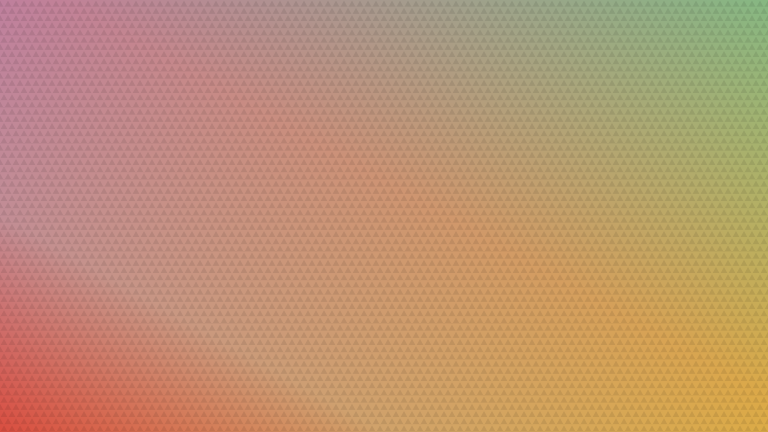
Reproduce this background procedurally as a Shadertoy shader.

```glsl
// A soft mesh of colour under a fine grid of small upright triangles.
// One ramp runs from top left to bottom right; a second one tints the
// other diagonal, and a repeated triangle distance adds the texture.

const vec3 MAUVE = vec3(0.73, 0.485, 0.59);
const vec3 AMBER = vec3(0.84, 0.65, 0.26);

// Tint added along the diagonal from bottom left (0) to top right (1).
vec3 crossTint(float t) {
    vec3 red   = vec3(0.045, -0.27, -0.18);
    vec3 haze  = vec3(-0.02, 0.01, 0.06);
    vec3 rose  = vec3(0.0);
    vec3 green = vec3(-0.275, 0.13, 0.07);
    vec3 tint = mix(red, haze, clamp(t / 0.25, 0.0, 1.0));
    tint = mix(tint, rose, clamp((t - 0.25) / 0.29, 0.0, 1.0));
    return mix(tint, green, clamp((t - 0.54) / 0.46, 0.0, 1.0));
}

// Signed distance to an upright triangle in a cell of the given size.
float triangleDistance(vec2 q, vec2 size) {
    vec2 slope = normalize(vec2(size.y, 0.5 * size.x));
    float side = dot(vec2(abs(q.x), q.y - 0.92 * size.y), slope);
    return max(side, 0.08 * size.y - q.y);
}

// Coverage of the staggered triangle rows, softened over one pixel.
float trianglePattern(vec2 p, float pixel) {
    vec2 size = vec2(1.0 / 54.0, 1.0 / 60.0);
    float row = floor(p.y / size.y);
    float shift = 0.5 * mod(row, 2.0);
    vec2 cell = vec2(fract(p.x / size.x + shift) - 0.5, fract(p.y / size.y));
    float d = triangleDistance(cell * size, size);
    return 1.0 - smoothstep(-0.6 * pixel, 0.6 * pixel, d);
}

void mainImage(out vec4 fragColor, in vec2 fragCoord) {
    vec2 uv = fragCoord / iResolution.xy;
    vec2 p = fragCoord / iResolution.y;

    // Diagonal colour ramps
    float mainAxis = 0.5 * (uv.x + 1.0 - uv.y);
    float crossAxis = 0.5 * (uv.x + uv.y);
    vec3 color = mix(MAUVE, AMBER, mainAxis) + crossTint(crossAxis);

    // Darker triangles on a slightly lighter ground
    float pattern = trianglePattern(p, 1.0 / iResolution.y);
    color *= mix(1.03, 0.945, pattern);

    fragColor = vec4(clamp(color, 0.0, 1.0), 1.0);
}
```
